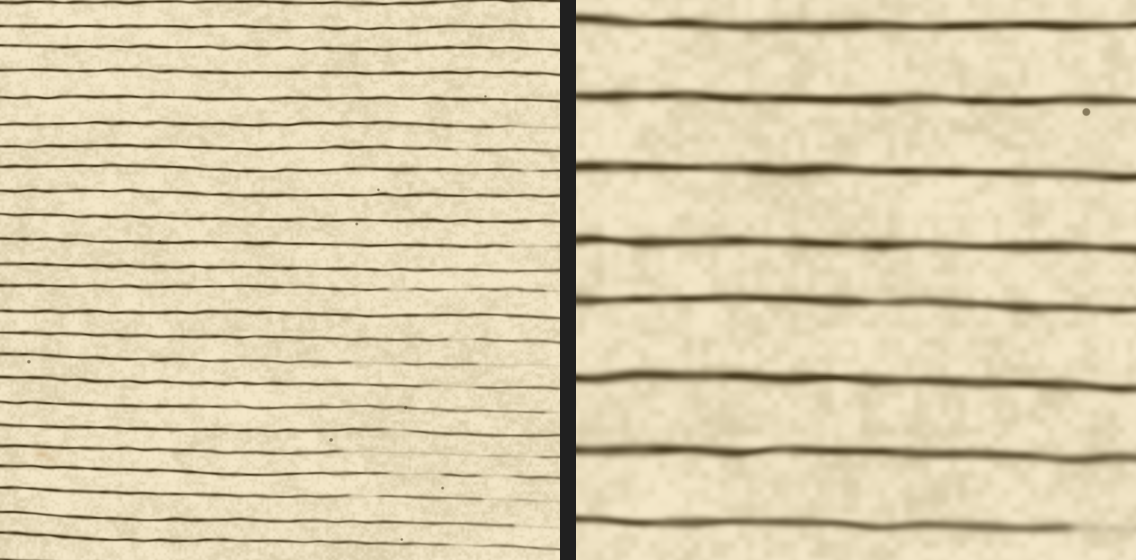
Left, the full canvas; right, a detail of the centre.
Give the GLSL for this texture, as a WebGL 1 fragment shader.

```glsl
precision highp float;
// Aged cream paper ruled with 24 wavering, hand-drawn ink lines that fade toward the lower right.
uniform vec2 u_resolution;

const float LINE_COUNT = 24.0;
const float LINE_PITCH = 0.0415;
const float TOP_MARGIN = 0.0026;
const float LINE_WIDTH = 0.0029;
const float PI = 3.14159;

const vec3 PAPER_LIGHT = vec3(0.955, 0.905, 0.785);
const vec3 PAPER_DARK = vec3(0.855, 0.805, 0.670);
const vec3 INK = vec3(0.29, 0.24, 0.13);
const vec3 STAIN = vec3(0.82, 0.70, 0.52);

float hash(vec2 p) {
  vec3 q = fract(p.xyx * vec3(0.1031, 0.1030, 0.0973));
  q += dot(q, q.yzx + 33.33);
  return fract((q.x + q.y) * q.z);
}

float noise(vec2 p) {
  vec2 cell = floor(p);
  vec2 f = fract(p);
  f = f * f * (3.0 - 2.0 * f);
  float low = mix(hash(cell), hash(cell + vec2(1.0, 0.0)), f.x);
  float high = mix(hash(cell + vec2(0.0, 1.0)), hash(cell + vec2(1.0, 1.0)), f.x);
  return mix(low, high, f.y);
}

// Depth below the top edge of one line: uneven spacing, slope and waver.
float lineDepth(float index, float x) {
  float t = index / LINE_COUNT;
  float spacing = 0.009 * sin(PI * t) + 0.006 * (hash(vec2(index, 7.0)) - 0.5);
  float slope = x * (0.001 + 0.025 * t);
  float wave = 0.010 * (noise(vec2(x * 4.5 + 3.0, index * 0.4 + 20.0)) - 0.5);
  float tremor = 0.0026 * (noise(vec2(x * 35.0, index * 9.0 + 50.0)) - 0.5);
  return TOP_MARGIN + index * LINE_PITCH + spacing + slope + wave + tremor;
}

// Ink density along a line, worn thin and broken at the lower right.
float inkStrength(float index, float x) {
  float corner = x + index / LINE_COUNT + 0.4 * (hash(vec2(index, 31.0)) - 0.5);
  float wear = smoothstep(0.85, 1.95, corner);
  float blotch = noise(vec2(x * 70.0, index * 5.0 + 11.0));
  float patches = noise(vec2(x * 17.0, index * 7.0 + 80.0));
  float gaps = smoothstep(0.0, 0.22, patches + 0.22 - 0.6 * wear);
  return (0.78 + 0.3 * blotch) * (1.0 - 0.48 * wear) * mix(0.2, 1.0, gaps);
}

// Combined ink of the lines nearest to this point.
float ruledInk(vec2 p, float pixel) {
  float nearest = floor((p.y - TOP_MARGIN) / LINE_PITCH);
  float ink = 0.0;
  for (int i = -2; i <= 1; i++) {
    float index = nearest + float(i);
    if (index < 0.0 || index > LINE_COUNT) continue;
    float swell = 0.8 + 0.4 * noise(vec2(p.x * 45.0, index * 3.0 + 140.0));
    float width = max(LINE_WIDTH * swell, pixel);
    float offset = (p.y - lineDepth(index, p.x)) / width;
    ink = max(ink, exp(-offset * offset) * inkStrength(index, p.x));
  }
  return min(ink, 1.0);
}

// Sparse ink dots, at most one in each grid cell.
float specks(vec2 p, float cells, float pixel) {
  vec2 cell = floor(p * cells);
  vec2 center = 0.2 + 0.6 * vec2(hash(cell + 3.0), hash(cell + 57.0));
  float present = step(0.95, hash(cell + 101.0));
  float radius = mix(0.0015, 0.0035, hash(cell + 211.0));
  float d = length(fract(p * cells) - center) / cells;
  return present * (1.0 - smoothstep(radius - pixel, radius + pixel, d));
}

// Fibrous paper with fine grain, soft mottling and broad toning.
vec3 paperColor(vec2 p) {
  float grain = noise(p * 190.0);
  float fiber = noise(p * vec2(75.0, 110.0) + 40.0);
  float mottle = noise(p * 22.0 + 9.0);
  float tone = noise(p * 4.0 + 70.0);
  float light = 0.36 * grain + 0.28 * fiber + 0.22 * mottle + 0.14 * tone;
  return mix(PAPER_DARK, PAPER_LIGHT, smoothstep(0.08, 0.78, light));
}

void main() {
  vec2 p = gl_FragCoord.xy / u_resolution;
  p.y = 1.0 - p.y;
  float pixel = 1.0 / min(u_resolution.x, u_resolution.y);

  vec3 color = paperColor(p);

  // Faint brown stain near the lower left
  vec2 stainOffset = (p - vec2(0.08, 0.815)) / vec2(0.025, 0.011);
  float stain = exp(-dot(stainOffset, stainOffset)) * noise(p * 90.0);
  color = mix(color, STAIN, 0.8 * stain);

  // Stray dots and ruled lines
  color = mix(color, INK, 0.6 * specks(p, 13.0, pixel));
  color = mix(color, INK, ruledInk(p, pixel));

  gl_FragColor = vec4(color, 1.0);
}
```
